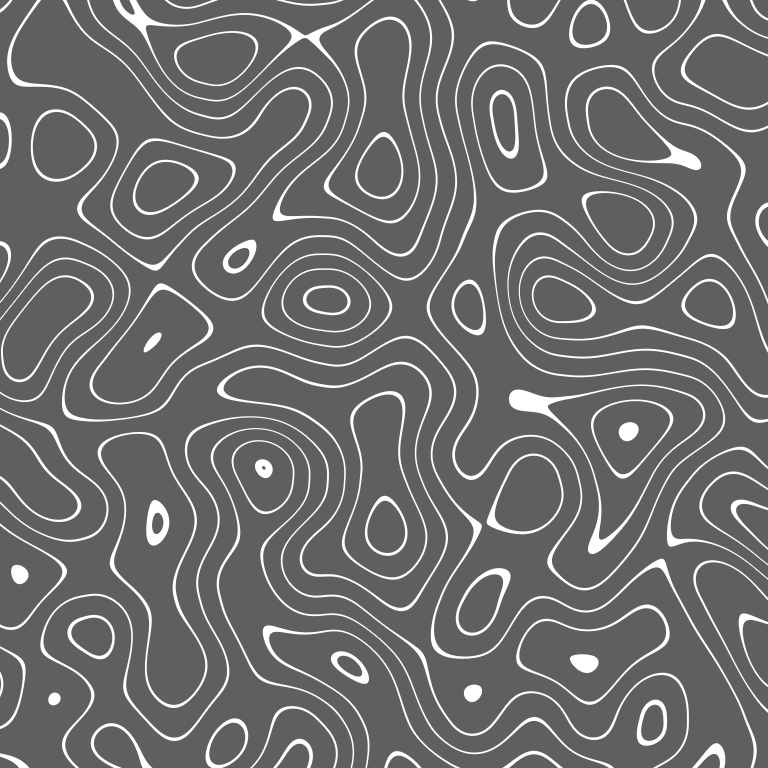
Write a WebGL 2 fragment shader that draws this pattern.

```glsl
#version 300 es
precision highp float;
// Topographic contour map: white level lines on flat grey.
// Smooth gradient noise is the height; each line is a thin band of heights,
// so it is fine on steep slopes and swells on flat saddles and summits.

uniform vec2 u_resolution;
out vec4 fragColor;

float hash(vec2 p) {
    return fract(sin(dot(p, vec2(127.1, 311.7))) * 43758.5453);
}

// Slope contributed by one lattice corner with a random unit direction
float corner(vec2 cell, vec2 local, vec2 offset) {
    float angle = 6.28319 * hash(cell + offset);
    return dot(vec2(cos(angle), sin(angle)), local - offset);
}

float gradientNoise(vec2 p) {
    vec2 cell = floor(p);
    vec2 f = fract(p);
    vec2 blend = f * f * f * (f * (f * 6.0 - 15.0) + 10.0);
    float bottom = mix(corner(cell, f, vec2(0, 0)), corner(cell, f, vec2(1, 0)), blend.x);
    float top = mix(corner(cell, f, vec2(0, 1)), corner(cell, f, vec2(1, 1)), blend.x);
    return mix(bottom, top, blend.y);
}

void main() {
    vec2 uv = gl_FragCoord.xy / min(u_resolution.x, u_resolution.y);

    // Height measured in contour intervals
    float height = 6.2 * gradientNoise(uv * 6.4 + vec2(13.3, 7.6)) + 0.3;

    // Distance to the nearest level, and height change across one pixel
    float levelDistance = abs(fract(height) - 0.5);
    float pixelRise = max(length(vec2(dFdx(height), dFdy(height))), 1e-4);

    // Each line fills a tenth of its interval, with one-pixel smooth edges
    float line = clamp((0.05 - levelDistance) / pixelRise + 0.5, 0.0, 1.0);

    vec3 ground = vec3(0.373);
    vec3 ink = vec3(1.0);
    fragColor = vec4(mix(ground, ink, line), 1.0);
}
```
